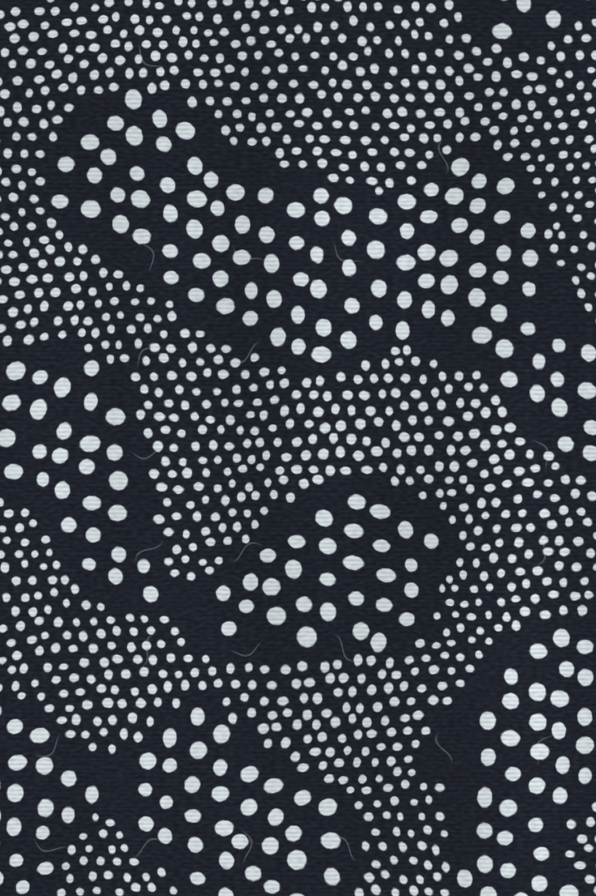
Reproduce this texture procedurally as a WebGL 1 fragment shader.

```glsl
precision highp float;
uniform vec2 u_resolution;

#define BIG_SPACING 0.0325
#define BIG_RADIUS 0.0092
#define SMALL_SPACING 0.0178
#define SMALL_RADIUS 0.0049
#define JITTER 0.36
#define PATCH_SCALE 4.6
#define SOFTNESS 0.0015
#define RIBS 210.0
#define GROUND_DARK vec3(0.105, 0.115, 0.146)
#define GROUND_LIGHT vec3(0.175, 0.193, 0.225)
#define DOT_SHADE vec3(0.66, 0.70, 0.72)
#define DOT_LIGHT vec3(0.85, 0.88, 0.89)

vec2 hash2(vec2 p) {
  p = vec2(dot(p, vec2(127.1, 311.7)), dot(p, vec2(269.5, 183.3)));
  return fract(sin(p) * 43758.55);
}

float cornerSlope(vec2 cell, vec2 f, vec2 corner) {
  return dot(hash2(cell + corner) * 2.0 - 1.0, f - corner);
}

float gradientNoise(vec2 p) {
  vec2 cell = floor(p), f = fract(p);
  vec2 u = f * f * f * (f * (f * 6.0 - 15.0) + 10.0);
  float low = mix(cornerSlope(cell, f, vec2(0.0)), cornerSlope(cell, f, vec2(1.0, 0.0)), u.x);
  float high = mix(cornerSlope(cell, f, vec2(0.0, 1.0)), cornerSlope(cell, f, vec2(1.0)), u.x);
  return mix(low, high, u.y);
}

float patchField(vec2 p) {
  return gradientNoise(p * PATCH_SCALE + vec2(3.7, 8.2));
}

// Approximate distance to the border between patches, positive among big dots
float patchDistance(vec2 p) {
  const float h = 0.004;
  float here = patchField(p);
  vec2 slope = vec2(patchField(p + vec2(h, 0.0)), patchField(p + vec2(0.0, h))) - here;
  return here / max(length(slope / h), 0.6);
}

// Signed distance to jittered, staggered dots on one side of the patch border
float dotDistance(vec2 p, float spacing, float radius, float side, float angle) {
  float c = cos(angle), s = sin(angle);
  mat2 turn = mat2(c, s, -s, c);
  vec2 q = turn * p / spacing;
  float nearest = 1.0;
  for (int j = -1; j <= 1; j++) {
    float row = floor(q.y) + float(j);
    float stagger = 0.5 * mod(row, 2.0);
    for (int i = -1; i <= 1; i++) {
      vec2 id = vec2(floor(q.x - stagger) + float(i), row);
      vec2 centre = id + vec2(stagger + 0.5, 0.5) + JITTER * (hash2(id + angle) - 0.5);
      vec2 place = (centre * spacing) * turn;
      if (side * patchDistance(place) > radius * 1.1) {
        vec2 vary = hash2(id + 17.3) - 0.5;
        float stretch = 1.0 + 0.22 * vary.x;
        vec2 offset = (p - place) * vec2(stretch, 1.0 / stretch);
        float size = radius * (1.0 + 0.24 * vary.y + 0.25 * gradientNoise(place * 7.0));
        nearest = min(nearest, length(offset) - size);
      }
    }
  }
  return nearest;
}

// Sparse short loose fibres, one at most in each wide cell
float fibres(vec2 p) {
  vec2 q = p / 0.11;
  vec2 id = floor(q);
  vec2 rnd = hash2(id + 41.0);
  float a = rnd.x * 6.28;
  vec2 d = fract(q) - 0.5;
  d = vec2(cos(a) * d.x + sin(a) * d.y, cos(a) * d.y - sin(a) * d.x);
  d.y += 0.06 * sin(d.x * 14.0 + rnd.y * 6.0);
  float width = 1.0 - smoothstep(0.004, 0.018, abs(d.y));
  float reach = 1.0 - smoothstep(0.08, 0.2, abs(d.x));
  return width * reach * step(0.55, rnd.y);
}

void main() {
  vec2 p = gl_FragCoord.xy / u_resolution.y;

  // Slow bending keeps the dot rows from lining up
  vec2 bend = vec2(gradientNoise(p * 5.0 + 20.0), gradientNoise(p * 5.0 + 50.0));
  vec2 bent = p + 0.018 * bend;
  float big = dotDistance(bent, BIG_SPACING, BIG_RADIUS, 1.0, 0.45);
  float small = dotDistance(bent, SMALL_SPACING, SMALL_RADIUS, -1.0, 1.05);
  float ragged = 0.0011 * gradientNoise(p * 190.0);
  float edge = max(SOFTNESS, 0.7 / u_resolution.y);
  float ink = 1.0 - smoothstep(-edge, edge, min(big, small) + ragged);

  // Cloth grain, ribs and soft folds
  float grain = gradientNoise(p * vec2(130.0, 260.0));
  float rib = sin(6.2832 * RIBS * (p.y + 0.002 * gradientNoise(p * 9.0)));
  float fold = gradientNoise(p * vec2(9.0, 1.8) + 7.0) + 0.5 * gradientNoise(p * 6.0 + 31.0);
  float light = 1.0 + 0.1 * fold;

  vec3 ground = mix(GROUND_DARK, GROUND_LIGHT, clamp(0.28 + 0.7 * grain + 0.08 * rib, 0.0, 1.0));
  vec3 paint = mix(DOT_SHADE, DOT_LIGHT, clamp(0.72 + 0.5 * grain + 0.2 * rib, 0.0, 1.0));
  vec3 color = mix(ground, paint, ink) * light;
  color = mix(color, DOT_SHADE, 0.28 * fibres(p) * (1.0 - ink));
  gl_FragColor = vec4(color, 1.0);
}
```
